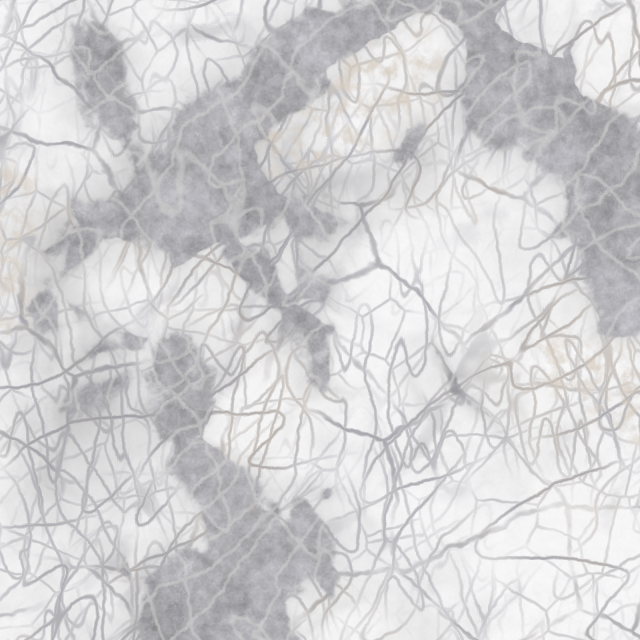
This texture is drawn by a Shadertoy shader. Its source:

```glsl
vec2 hash2(vec2 p) {
    vec3 a = fract(p.xyx * vec3(.1031, .1030, .0973));
    a += dot(a, a.yzx + 33.33);
    return fract((a.xx + a.yz) * a.zy);
}

float gradientNoise(vec2 p) {
    vec2 i = floor(p), f = fract(p);
    vec2 u = f * f * f * (f * (f * 6. - 15.) + 10.);
    float a = dot(hash2(i) * 2. - 1., f);
    float b = dot(hash2(i + vec2(1, 0)) * 2. - 1., f - vec2(1, 0));
    float c = dot(hash2(i + vec2(0, 1)) * 2. - 1., f - vec2(0, 1));
    float d = dot(hash2(i + 1.) * 2. - 1., f - 1.);
    return mix(mix(a, b, u.x), mix(c, d, u.x), u.y);
}

mat2 rotation(float a) {
    return mat2(cos(a), sin(a), -sin(a), cos(a));
}

float fbm(vec2 p) {
    float sum = 0., amp = .7;
    for (int i = 0; i < 5; i++) {
        sum += amp * gradientNoise(p);
        p = rotation(.6) * p * 2.03 + 7.1;
        amp *= .55;
    }
    return sum;
}

// Voronoi: distance to the nearest border, and a random id
vec2 cells(vec2 p) {
    vec2 home = floor(p), f = fract(p), nearest = vec2(0), id = vec2(0);
    float best = 8., border = 8.;
    for (int k = 0; k < 9; k++) {
        vec2 g = vec2(k % 3 - 1, k / 3 - 1);
        vec2 r = g + hash2(home + g + 40.) - f;
        if (dot(r, r) < best) { best = dot(r, r); nearest = r; id = g; }
    }
    for (int k = 0; k < 25; k++) {
        vec2 g = id + vec2(k % 5 - 2, k / 5 - 2);
        vec2 r = g + hash2(home + g + 40.) - f, side = r - nearest;
        if (dot(side, side) > 1e-5)
            border = min(border, dot(.5 * (r + nearest), normalize(side)));
    }
    return vec2(border, hash2(home + id + 91.).x);
}

float segment(vec2 p, vec2 a, vec2 b) {
    vec2 ab = b - a;
    return length(p - a - ab * clamp(dot(p - a, ab) / dot(ab, ab), 0., 1.));
}

// Signed distance to the broad channels of grey matrix
float channels(vec2 p) {
    vec4 path[12] = vec4[12](
        vec4(.04, .59, .24, .68), vec4(.24, .68, .60, .98), vec4(.14, .97, .20, .75),
        vec4(.38, .65, .64, .77), vec4(.76, .95, .93, .74), vec4(.94, .72, .97, .55),
        vec4(.27, .44, .37, .20), vec4(.30, .02, .47, .14), vec4(.36, .64, .51, .45),
        vec4(.51, .45, .50, .20), vec4(.68, .43, .78, .35), vec4(.00, .31, .18, .40));
    float radius[12] = float[12](.052, .07, .018, .010, .09, .09,
                                 .032, .085, .012, .006, .013, .006);
    float d = 1.;
    for (int i = 0; i < 12; i++) d = min(d, segment(p, path[i].xy, path[i].zw) - radius[i]);
    return d;
}

float line(float d, float width) {
    return 1. - smoothstep(.2 * width, width + 1. / iResolution.y, d);
}

// Long, nearly straight fractures along one direction
float fracture(vec2 p, float angle, float scale, float width) {
    float n = gradientNoise(rotation(-angle) * p * vec2(.3, 1) * scale + angle * 19.);
    float slope = length(vec2(dFdx(n), dFdy(n))) * iResolution.y;
    return line(abs(n) / max(slope, .25 * scale), width);
}

void mainImage(out vec4 fragColor, in vec2 fragCoord) {
    vec2 uv = fragCoord / iResolution.xy;
    vec2 warp = vec2(fbm(uv * 5.), fbm(uv * 5. + 17.));
    vec2 jitter = vec2(fbm(uv * 22. + 3.), fbm(uv * 22. + 31.));
    vec2 p = uv + .045 * warp + .006 * jitter;
    float fine = fbm(uv * 48.), cloud = fbm(uv * 3.5 + 9.), grain = gradientNoise(uv * 190.);

    // Warm breccia patches
    float patches = min(segment(p, vec2(.45, .78), vec2(.64, .88)),
                    min(segment(p, vec2(.90, .43), vec2(1., .37)), segment(p, vec2(-.02, .53), vec2(0, .7))));
    float warm = 1. - smoothstep(.02, .09, patches);

    // Angular blocks break up the matrix channels
    vec2 block = cells(p * 7.5);
    float field = channels(p) + .1 * warm + .02 * fbm(uv * 16.)
                + .15 * (block.y - .42) * smoothstep(.0, .18, block.x);
    float matrix = 1. - smoothstep(-.009, .009, field + .008 * fine);
    float halo = exp(-22. * max(field, 0.));

    // White stone with clouds, denser towards the lower left
    float haze = smoothstep(-.1, .5, cloud + .25 * (.5 - uv.x));
    float white = .965 - .09 * haze - .10 * halo + .025 * fine + .012 * grain;
    vec3 color = white * vec3(1, 1, 1.004);

    // Fine veins: polygonal cracks, then fractures in several directions
    vec2 q = uv + .022 * warp + .005 * jitter;
    float presence = smoothstep(-.3, .3, fbm(uv * 6. + 50.));
    float vein = .75 * line(cells(rotation(.5) * p * vec2(4.5, 6.)).x / 5.2, .0045) * presence;
    vein = max(vein, .45 * line(cells(q * 13. + 5.).x / 13., .0024) * (1. - presence));
    for (int i = 0; i < 6; i++) {
        float k = float(i);
        float gate = smoothstep(-.12, .3, gradientNoise(uv * 4. + k * 13.) + .2 * haze);
        vein = max(vein, gate * (.75 - .05 * k) * fracture(q, .35 + k * .31, 9. + 3. * k, .0027));
    }
    float smoky = fracture(p, .9, 7., .017) * smoothstep(0., .4, fbm(uv * 5. + 70.));
    vec3 veinColor = mix(vec3(.57, .57, .60), vec3(.68, .64, .60), smoothstep(-.1, .35, fbm(uv * 4. + 80.)));
    color = mix(color, vec3(.73, .73, .75), .5 * smoky);
    color = mix(color, veinColor, vein);

    // Speckled warm fragments
    float speck = smoothstep(-.15, .35, fbm(uv * 34. + 12.));
    color = mix(color, vec3(.84, .80, .75), warm * speck * .75);

    // Mottled grey matrix with nodules and pale threads
    vec2 nodule = cells(uv * 28. + 1.5 * jitter);
    float tone = .675 + .15 * fbm(uv * 9. + 23.) + .15 * fine + .05 * (nodule.y - .5) + .035 * grain;
    vec3 grey = tone * vec3(.992, .992, 1.022);
    float threads = fracture(p, .8, 17., .003) + fracture(p, 2.1, 14., .003);
    grey = mix(grey, vec3(.83, .82, .81), .5 * min(threads, 1.) + .12 * line(nodule.x / 28., .003));
    float rust = smoothstep(.2, .5, fbm(uv * 7. + 61.)) * (1. - smoothstep(.05, .2, distance(uv, vec2(.33, .09))));
    grey = mix(grey, vec3(.70, .63, .54), .7 * rust);
    color = mix(color, grey, matrix * .96);

    fragColor = vec4(clamp(color, 0., 1.), 1);
}
```
